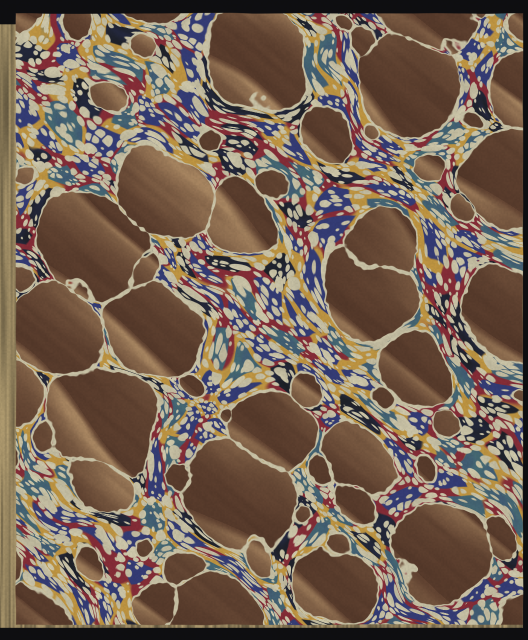
A WebGL 1 fragment shader for this pattern:

```glsl
precision highp float;
// Marbled paper: brown drops with diagonal shading in a web of coloured veins and bubbles.
uniform vec2 u_resolution;

// Lengths are fractions of the canvas height.
const vec2 FLOW = vec2(0.77, -0.638);      // direction of the diagonal drift
const float DROP_STRETCH = 0.86;
const float WEB_STRETCH = 0.62;
const float BIG_CELL = 0.165;
const float SMALL_CELL = 0.08;
const float PATCH_CELL = 0.042;
const float POOL_CELL = 0.027;
const float BUBBLE_CELL = 0.0125;
const float RIM_WIDTH = 0.0032;
const float BAND_COUNT = 7.5;
const vec2 PAGE_MIN = vec2(0.025, 0.024);
const vec2 PAGE_MARGIN = vec2(0.008, 0.021); // right and top

const vec3 CREAM = vec3(0.77, 0.745, 0.635);
const vec3 BLUE = vec3(0.20, 0.23, 0.45);
const vec3 TEAL = vec3(0.27, 0.41, 0.44);
const vec3 BLACK = vec3(0.11, 0.12, 0.14);
const vec3 RED = vec3(0.51, 0.17, 0.21);
const vec3 YELLOW = vec3(0.73, 0.57, 0.25);
const vec3 BROWN_DARK = vec3(0.29, 0.19, 0.14);
const vec3 BROWN = vec3(0.385, 0.265, 0.195);
const vec3 BROWN_LIGHT = vec3(0.64, 0.51, 0.37);
const vec3 COVER = vec3(0.055, 0.055, 0.065);
const vec3 PAGE_EDGE = vec3(0.60, 0.53, 0.38);

float hash(vec2 p) {
  vec3 a = fract(p.xyx * 0.1031);
  a += dot(a, a.yzx + 33.33);
  return fract((a.x + a.y) * a.z);
}

vec2 hash2(vec2 p) { return vec2(hash(p), hash(p + 57.3)); }

float noise(vec2 p) {
  vec2 i = floor(p), f = fract(p);
  f = f * f * (3.0 - 2.0 * f);
  return mix(mix(hash(i), hash(i + vec2(1, 0)), f.x),
             mix(hash(i + vec2(0, 1)), hash(i + vec2(1, 1)), f.x), f.y);
}

// Nearest distance, second distance and random id of a cellular pattern.
vec3 cells(vec2 p) {
  vec2 i = floor(p);
  vec3 best = vec3(9.0, 9.0, 0.0);
  for (int y = -1; y <= 1; y++) for (int x = -1; x <= 1; x++) {
    vec2 c = i + vec2(x, y);
    float d = length(c + 0.1 + 0.8 * hash2(c) - p);
    if (d < best.x) best = vec3(d, best.x, hash(c + 19.7));
    else best.y = min(best.y, d);
  }
  return best;
}

// Adds scattered drops: the two nearest edges, and how far each drop pushed the web.
void addDrops(vec2 p, float cell, vec2 radii, float share, float seed,
              inout vec2 near, inout vec2 push) {
  vec2 i = floor(p / cell);
  for (int y = -1; y <= 1; y++) for (int x = -1; x <= 1; x++) {
    vec2 c = i + vec2(x, y);
    if (hash(c + seed + 7.1) > share) continue;
    vec2 away = p - cell * (c + 0.15 + 0.7 * hash2(c + seed));
    float r = mix(radii.x, radii.y, hash(c + seed + 31.9));
    float d = length(away), edge = d - r;
    near = edge < near.x ? vec2(edge, near.x) : vec2(near.x, min(near.y, edge));
    float squeeze = sqrt(1.0 - 0.85 * min(1.0, r * r / (d * d + 1e-6))) - 1.0;
    push += away * squeeze * (1.0 - smoothstep(0.5 * cell, 1.15 * cell, d));
  }
}

vec3 brownDrop(vec2 w) {
  float across = w.y * BAND_COUNT + 0.7 * noise(w * vec2(4.0, 9.0));
  float ramp = fract(across);
  float light = pow(ramp, 3.5) * (1.0 - smoothstep(0.9, 1.0, ramp));
  light *= 0.3 + 1.3 * noise(w * vec2(9.0, 14.0) + 4.0);
  float streak = noise(w * vec2(12.0, 110.0));
  vec3 col = mix(BROWN_DARK, BROWN, 0.25 + 0.5 * ramp + 0.35 * streak);
  return mix(col, BROWN_LIGHT, clamp(light * (0.85 + 0.4 * streak), 0.0, 1.0));
}

vec3 web(vec2 q, float aa) {
  q += 0.010 * (vec2(noise(q * 45.0), noise(q * 45.0 + 8.0)) - 0.5);
  // Ground patches parted by red and yellow veins
  vec3 patchCell = cells(q / PATCH_CELL);
  vec3 ground = patchCell.z < 0.48 ? BLUE : (patchCell.z < 0.77 ? TEAL : BLACK);
  ground = mix(ground, BLUE, 0.35 * noise(q * 90.0 + 3.0));
  float veinWidth = 0.06 + 0.32 * noise(q * 38.0 + 21.0);
  float vein = 1.0 - smoothstep(-0.04, 0.04, patchCell.y - patchCell.x - veinWidth);
  float tint = smoothstep(0.45, 0.53, noise(q * 32.0 + 40.0));
  vec3 col = mix(ground, mix(RED, YELLOW, tint), vein);
  // Large pools and fine bubbles of bare paper
  vec3 pool = cells(q / POOL_CELL + 5.0);
  vec3 bubble = cells(q / BUBBLE_CELL + 11.0);
  float poolGap = min(0.42 * pool.z - 0.05 - pool.x, pool.y - pool.x - 0.1) * POOL_CELL;
  float bubbleGap = min(0.12 + 0.42 * bubble.z - bubble.x,
                        0.6 * (bubble.y - bubble.x) - 0.07) * BUBBLE_CELL;
  float bare = smoothstep(-aa, aa, max(poolGap, bubbleGap));
  return mix(col, CREAM * (0.94 + 0.1 * noise(q * 60.0)), bare);
}

vec3 marble(vec2 p, float aa) {
  vec2 w = vec2(dot(p, FLOW), dot(p, vec2(-FLOW.y, FLOW.x)));
  vec2 bent = w + 0.030 * (vec2(noise(w * 15.0), noise(w * 15.0 + 9.0)) - 0.5);
  bent.x *= DROP_STRETCH;
  vec2 near = vec2(9.0), push = vec2(0.0);
  addDrops(bent, BIG_CELL, vec2(0.038, 0.086), 0.95, 0.0, near, push);
  addDrops(bent, SMALL_CELL, vec2(0.010, 0.028), 0.5, 83.0, near, push);
  float edge = max(near.x, 0.5 * (near.x - near.y) + 0.002);
  edge += 0.004 * (noise(w * 130.0) - 0.5);
  vec3 col = web((bent + push) * vec2(WEB_STRETCH, 1.0), aa);
  float rim = RIM_WIDTH * (0.3 + 1.2 * noise(w * 30.0));
  col = mix(CREAM, col, smoothstep(-aa, aa, edge - rim));
  return mix(brownDrop(w), col, smoothstep(-aa, aa, edge));
}

vec3 sheet(vec2 p, float aa) {
  vec2 pageMax = vec2(u_resolution.x / u_resolution.y, 1.0) - PAGE_MARGIN;
  vec2 inset = min(p - PAGE_MIN, pageMax - p);
  float page = min(inset.x, inset.y) + 0.002 * (noise(p * 25.0) - 0.5);
  // Dark cover with the edges of the leaves at the left and bottom
  float leaves = smoothstep(-aa, aa, min(min(p.y - 0.019, 0.962 - p.y), pageMax.x - p.x));
  vec3 col = mix(COVER, PAGE_EDGE * (0.65 + 0.5 * noise(p * vec2(330.0, 6.0))), leaves);
  return mix(col, marble(p, aa), smoothstep(-aa, aa, page));
}

void main() {
  float pixel = 1.0 / u_resolution.y;
  vec3 col = vec3(0.0);
  for (int y = 0; y < 2; y++) for (int x = 0; x < 2; x++)
    col += sheet((gl_FragCoord.xy + 0.5 * vec2(x, y) - 0.25) * pixel, 0.5 * pixel);
  vec2 p = gl_FragCoord.xy * pixel;
  float grain = 0.06 * (noise(p * 420.0) - 0.5);
  gl_FragColor = vec4(col * 0.25 * (1.0 + grain), 1.0);
}
```
